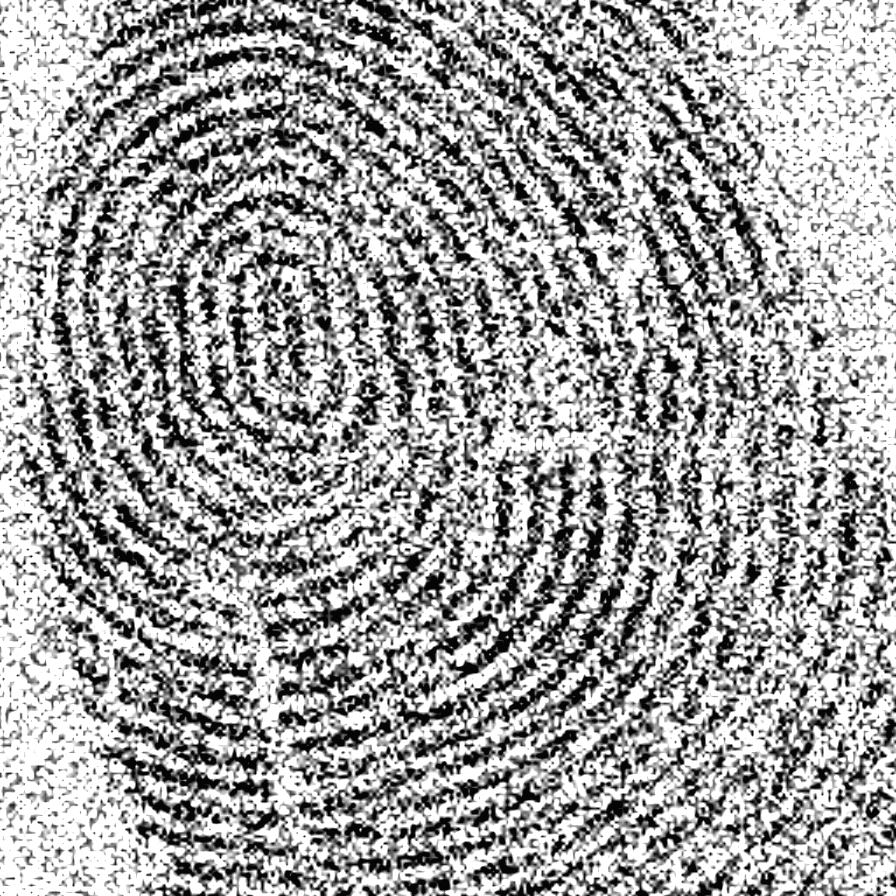
Give the GLSL for this pattern, as a WebGL 1 fragment shader.

```glsl
precision highp float;
// A grainy inked fingerprint: a whorl, a low bowl and a right fan of ridges, each
// the contour lines of the distance to a short segment, bent by layered sines.
// Pressure, creases and cellular blotches thin the ink; grain breaks it up.
uniform vec2 u_resolution;

const float GRAIN_CELLS = 256.0;

float hash(vec2 p) {
  vec3 q = fract(vec3(p.xyx) * 0.1031);
  q += dot(q, q.yzx + 33.33);
  return fract((q.x + q.y) * q.z);
}

// Interpolated random grain
float grain(vec2 p) {
  vec2 i = floor(p);
  vec2 f = fract(p);
  vec2 e = vec2(1.0, 0.0);
  return mix(mix(hash(i), hash(i + e.xy), f.x),
             mix(hash(i + e.yx), hash(i + e.xx), f.x), f.y);
}

// Cellular noise: distance to the nearest scattered point
float cellular(vec2 p) {
  vec2 i = floor(p);
  float nearest = 2.0;
  for (int y = -1; y <= 1; y++) {
    for (int x = -1; x <= 1; x++) {
      vec2 cell = i + vec2(float(x), float(y));
      vec2 site = cell + vec2(hash(cell), hash(cell + 71.0));
      nearest = min(nearest, length(site - p));
    }
  }
  return nearest;
}

// Layered sines, roughly -1 to 1
float waves(vec2 p) {
  float sum = 0.0;
  float gain = 0.5;
  for (int i = 0; i < 4; i++) {
    sum += gain * sin(p.x + 1.7 * sin(p.y)) * cos(0.8 * p.y - 0.6 * p.x);
    p = mat2(1.4, 1.1, -1.1, 1.4) * p + 2.3;
    gain *= 0.65;
  }
  return sum;
}

float segment(vec2 p, vec2 a, vec2 b) {
  vec2 ab = b - a;
  return length(p - a - ab * clamp(dot(p - a, ab) / dot(ab, ab), 0.0, 1.0));
}

// 0 on a bare crease, 1 away from it
float crease(vec2 p, vec2 a, vec2 b, float width) {
  float bend = 0.003 * sin(p.y * 60.0 + p.x * 25.0);
  return smoothstep(0.3 * width, 1.3 * width, segment(p + vec2(bend, 0.0), a, b));
}

// Soft round spot of heavier or lighter pressure
float spot(vec2 p, vec2 center, float radius) {
  vec2 q = (p - center) / radius;
  return exp(-dot(q, q));
}

// Ridge profile: 1 on a ridge, 0 in a furrow
float profile(float d, float first, float pitch) {
  return 0.5 + 0.5 * cos(6.28318 * (d - first) / pitch);
}

// Rings around the core, wider and sheared on their right side
float whorl(vec2 p, float wobble) {
  float right = max(p.x - 0.315, 0.0);
  float tilt = mix(0.02, 0.29, smoothstep(0.2, 0.6, p.y));
  vec2 q = p + vec2(-0.14 * right, tilt * right);
  float d = segment(q, vec2(0.309, 0.668), vec2(0.321, 0.585));
  return profile(d + wobble * smoothstep(0.02, 0.12, d), 0.013, 0.0325);
}

// Upright ridges of the lower right that sweep under to the left
float fan(vec2 p, float wobble) {
  vec2 stretch = vec2(1.0, 1.15);
  float d = segment(p * stretch, vec2(0.39, 0.58) * stretch, vec2(0.39, 0.43) * stretch);
  return profile(d + wobble, 0.277, 0.0352);
}

float ridges(vec2 p) {
  float wobble = 0.005 * waves(p * 17.0) + 0.002 * waves(p * 45.0);
  float bowl = profile(length(p - vec2(0.28, 0.564)) + wobble, 0.0, 0.0335);
  float bowlShare = smoothstep(-0.012, 0.012, p.x - 0.353 + 0.23 * p.y)
                  * smoothstep(0.015, -0.015, p.y - 0.46 - 0.35 * (p.x - 0.33));
  float fanShare = smoothstep(-0.02, 0.02, p.x - 0.47 - 0.25 * (p.y - 0.3))
                 * smoothstep(0.02, -0.02, p.y - 0.505 - 0.1 * (p.x - 0.6));
  return mix(mix(whorl(p, wobble), bowl, bowlShare), fan(p, wobble), fanShare);
}

// Area touched by the finger, with ragged edges
float contact(vec2 p) {
  float ragged = 0.025 * waves(p * 32.0);
  float left = 0.005 + 0.5 * (p.y - 0.56) * (p.y - 0.56);
  float right = 0.97 - 0.4 * (p.y - 0.57);
  return smoothstep(-0.01, 0.05, p.x - left + ragged)
       * smoothstep(-0.04, 0.08, right - p.x + ragged);
}

float creases(vec2 p) {
  float bare = crease(p, vec2(0.267, 0.375), vec2(0.335, 0.06), 0.013);
  bare *= crease(p, vec2(0.710, 0.880), vec2(0.703, 0.660), 0.014);
  bare *= crease(p, vec2(0.118, 0.297), vec2(0.128, 0.167), 0.008);
  bare *= crease(p, vec2(0.586, 0.724), vec2(0.690, 0.733), 0.009);
  return bare * crease(p, vec2(0.560, 0.505), vec2(0.677, 0.505), 0.013);
}

void main() {
  vec2 p = gl_FragCoord.xy / u_resolution;

  // Pressure: uneven, with faint and heavy spots, blotchy toward the far right
  float pressure = 0.92 + 0.2 * waves(p * 23.0 + 4.0) + 0.35 * waves(p * 60.0);
  pressure += 0.3 * (spot(p, vec2(0.21, 0.2), 0.1) + spot(p, vec2(0.69, 0.33), 0.1)
            + spot(p, vec2(0.77, 0.75), 0.08) + spot(p, vec2(0.2, 0.89), 0.1));
  pressure -= 0.35 * (spot(p, vec2(0.42, 0.43), 0.09) + spot(p, vec2(0.62, 0.56), 0.09));
  float blotch = 1.0 - smoothstep(0.2, 0.75, cellular(p * vec2(27.0, 22.0)));
  float edge = smoothstep(0.66, 0.9, p.x + 0.2 * (0.5 - p.y));
  pressure *= mix(1.0, 0.1 + 0.95 * blotch, edge);

  // Ink tone, then grain
  float ink = 0.2 + 0.68 * pressure * smoothstep(0.05, 0.95, ridges(p));
  ink *= contact(p) * mix(0.15, 1.0, creases(p));
  float speck = grain(p * GRAIN_CELLS) - 0.5;
  gl_FragColor = vec4(vec3(clamp(1.13 - ink + 2.1 * speck, 0.02, 1.0)), 1.0);
}
```
